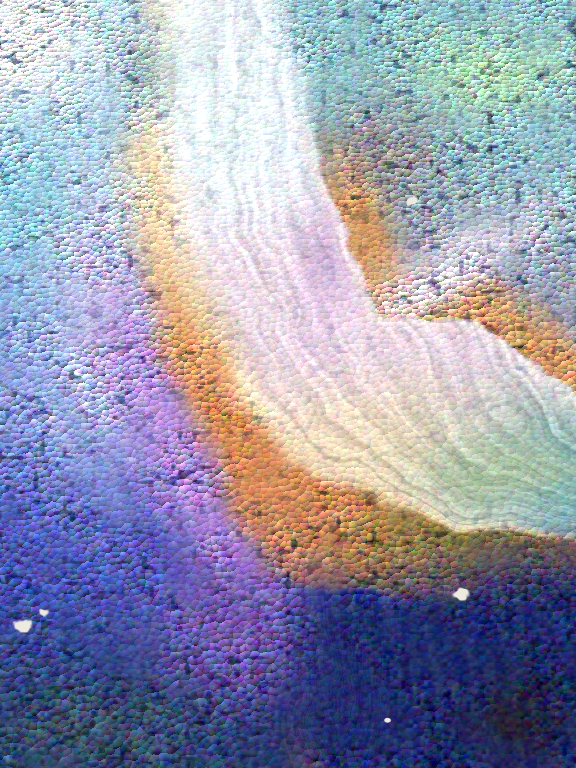
This texture is drawn by a WebGL 1 fragment shader. Its source:

```glsl
precision highp float;
uniform vec2 u_resolution;

#define PEBBLE_SCALE 76.0
#define GRAIN_SCALE 150.0
#define WARP 0.06
#define RELIEF 0.50
#define STREAKS 0.20
#define TINT_GRAIN 0.20
#define ORANGE vec3(0.86, 0.56, 0.36)
#define CREAM vec3(0.97, 0.87, 0.72)
#define NAVY vec3(0.12, 0.17, 0.42)
#define VIOLET vec3(0.74, 0.56, 0.87)

float hash(vec2 p) {
  return fract(sin(dot(p, vec2(127.1, 311.7))) * 43758.545);
}

float noise(vec2 p) {
  vec2 i = floor(p), f = fract(p);
  f = f * f * (3.0 - 2.0 * f);
  return mix(mix(hash(i), hash(i + vec2(1, 0)), f.x),
             mix(hash(i + vec2(0, 1)), hash(i + vec2(1, 1)), f.x), f.y);
}

float fbm(vec2 p) {
  float sum = 0.0, amp = 0.5;
  for (int i = 0; i < 4; i++) {
    sum += amp * noise(p);
    p = p * 2.03 + 17.3;
    amp *= 0.5;
  }
  return sum;
}

// Soft elliptical stain of colour
vec3 wash(vec3 col, vec2 p, vec2 centre, vec2 radius, vec3 tint) {
  vec2 d = (p - centre) / radius;
  return mix(col, tint, exp(-dot(d, d)));
}

// Cellular stones: x = lit slope, y = gap to the neighbour, z = stone id
vec3 pebbles(vec2 p) {
  vec2 cell = floor(p), nearest = vec2(0.0);
  float d1 = 9.0, d2 = 9.0, id = 0.0;
  for (int j = -1; j <= 1; j++) {
    for (int i = -1; i <= 1; i++) {
      vec2 c = cell + vec2(i, j);
      vec2 r = p - c - vec2(hash(c), hash(c + 41.7));
      float d = length(r);
      if (d < d1) {
        d2 = d1; d1 = d; nearest = r; id = hash(c + 9.2);
      } else d2 = min(d2, d);
    }
  }
  return vec3(dot(nearest, vec2(-0.4, 0.9)), d2 - d1, id);
}

// Pale shell with a ragged rim
vec3 shell(vec3 col, vec2 p, vec2 centre, float size) {
  float r = length((p - centre) * vec2(0.8, 1.1));
  r += size * 0.6 * (noise(p * 130.0) - 0.5);
  return mix(col, vec3(0.93, 0.92, 0.88), smoothstep(size, size * 0.6, r));
}

void main() {
  vec2 uv = gl_FragCoord.xy / u_resolution;
  vec2 p = vec2(uv.x, uv.y * 1.3333);
  vec2 w = p + WARP * (vec2(fbm(p * 11.0), fbm(p * 11.0 + 31.0)) - 0.47);

  // Left field, cyan at the top to deep blue below
  vec3 col = mix(vec3(0.14, 0.24, 0.42), vec3(0.28, 0.33, 0.70), smoothstep(0.06, 0.36, w.y));
  col = mix(col, vec3(0.57, 0.64, 0.89), smoothstep(0.34, 0.68, w.y));
  col = mix(col, vec3(0.58, 0.79, 0.89), smoothstep(0.65, 0.98, w.y));
  col = wash(col, w, vec2(0.0, 1.27), vec2(0.22, 0.14), vec3(1.0));
  col = wash(col, w, vec2(0.17, 0.84), vec2(0.08, 0.28), vec3(0.80, 0.84, 0.95));

  // Curved oil band: distances from its outer and inner sides
  float drop = clamp(1.142 - w.y, 0.0, 0.85);
  float outer = w.x - 0.208 - 0.38 * drop * drop;
  float inner = w.x - 0.29 - 0.6 * drop * drop - 6.0 * pow(drop, 10.0);
  float fade = smoothstep(0.05, 0.35, w.y) * smoothstep(1.05, 0.6, w.y);
  col = mix(col, VIOLET, 0.85 * fade * exp(-pow((outer + 0.04) / 0.085, 2.0)));

  // Pale film inside the bend
  vec3 film = mix(vec3(0.95, 0.87, 0.75), vec3(0.94, 0.86, 0.91), smoothstep(0.54, 0.74, w.y));
  film = mix(film, vec3(0.93, 0.97, 1.0), smoothstep(0.85, 1.12, w.y));
  film = wash(film, w, vec2(0.57, 0.87), vec2(0.05, 0.13), vec3(0.83, 0.72, 0.85));
  film = wash(film, w, vec2(1.03, 0.49), vec2(0.20, 0.17), vec3(0.47, 0.70, 0.75));
  film = wash(film, w, vec2(0.88, 0.52), vec2(0.14, 0.06), vec3(0.68, 0.77, 0.64));
  vec3 band = mix(ORANGE, vec3(0.97, 0.83, 0.63), smoothstep(0.62, 0.98, w.y));
  band = wash(band, w, vec2(0.82, 0.40), vec2(0.24, 0.09), vec3(0.53, 0.47, 0.27));
  band = mix(band, CREAM, smoothstep(-0.07, 0.01, inner));
  film = mix(band, film, smoothstep(-0.03, 0.06, inner));
  float inside = smoothstep(-0.035, 0.05, outer) * smoothstep(1.25, 1.08, w.y + 0.8 * max(-inner, 0.0));
  inside = max(inside, smoothstep(-0.08, 0.03, inner));
  col = mix(col, film, inside);

  // Dark water below the bend
  float shore = 0.31 + 0.05 * smoothstep(0.6, 1.0, w.x);
  float deep = smoothstep(shore + 0.09, shore - 0.08, w.y) * smoothstep(0.35, 0.60, w.x);
  col = mix(col, NAVY, deep);
  col = wash(col, w, vec2(0.39, 0.24), vec2(0.12, 0.14), vec3(0.46, 0.36, 0.69));
  col = wash(col, w, vec2(0.90, 0.09), vec2(0.09, 0.07), vec3(0.14, 0.13, 0.20));
  col = wash(col, w, vec2(0.16, 0.06), vec2(0.16, 0.08), vec3(0.25, 0.33, 0.44));

  // Wet gravel beyond the ragged ridge, with its orange channel
  vec2 e = p + 0.025 * (vec2(fbm(p * 30.0), fbm(p * 30.0 + 7.0)) - 0.47);
  float ridge = min((e.y - 0.795 + 2.47 * (e.x - 0.651)) / 2.67,
                    max(e.y - 0.775, (e.y - 0.775 + 0.74 * (e.x - 0.825)) / 1.24));
  vec3 bank = mix(vec3(0.62, 0.64, 0.71), vec3(0.57, 0.75, 0.79), smoothstep(0.9, 1.15, w.y + 0.25 * (w.x - 0.6)));
  bank = wash(bank, w, vec2(0.86, 1.21), vec2(0.15, 0.07), vec3(0.70, 0.88, 0.72));
  bank = wash(bank, w, vec2(0.66, 1.06), vec2(0.11, 0.09), vec3(0.60, 0.57, 0.58));
  bank = mix(bank, vec3(0.83, 0.61, 0.41), smoothstep(0.11, 0.04, ridge) * smoothstep(1.12, 0.97, w.y));
  vec2 lobe = mat2(0.86, -0.51, 0.51, 0.86) * (w - vec2(0.78, 0.865));
  bank = mix(bank, vec3(0.91, 0.87, 0.93), exp(-dot(lobe * lobe, vec2(28.0, 480.0))));
  float wet = smoothstep(-0.004, 0.008 + 0.07 * smoothstep(1.02, 1.25, p.y), ridge);
  col = mix(col, bank, wet);
  float rim = exp(-pow((ridge + 0.008) / 0.009, 2.0)) * smoothstep(1.2, 1.08, p.y);
  col = mix(col, vec3(0.98, 0.92, 0.90), 0.6 * rim);
  col = wash(col, w, vec2(0.38, 1.15), vec2(0.11, 0.20), vec3(0.94, 0.99, 1.0));
  col = wash(col, w, vec2(0.25, 1.22), vec2(0.06, 0.07), vec3(0.64, 0.73, 0.74));

  // Streaks drawn along the bend
  float flow = mix(outer, inner, smoothstep(0.0, 0.2, outer));
  float streak = fbm(vec2(flow * 90.0, p.y * 9.0 + p.x * 5.0)) - 0.47;
  float smoothFilm = inside * (1.0 - wet) * (1.0 - deep) * smoothstep(-0.09, 0.05, inner);
  col += STREAKS * streak * (0.5 + smoothFilm);

  // Stones shrinking with distance, and coloured grain
  float far = 1.0 + 0.35 * p.y;
  vec3 stone = pebbles(vec2((p.x - 0.5) * far, p.y * far * 1.15) * PEBBLE_SCALE);
  float patchy = smoothstep(0.28, 0.65, fbm(p * 16.0 + 5.0));
  float rough = mix(0.40 + 0.6 * patchy, 0.22, smoothFilm);
  float shade = 0.75 * stone.x + 0.30 * (stone.z - 0.4) - 0.18 * smoothstep(0.16, 0.0, stone.y);
  col *= 1.0 + RELIEF * rough * shade * 1.5;
  float pit = smoothstep(0.70, 0.90, noise(p * vec2(80.0, 115.0)));
  col = mix(col, col * vec3(0.40, 0.45, 0.58), pit * rough * 0.8);
  vec2 g = p * GRAIN_SCALE;
  vec3 grain = vec3(noise(g), noise(g + 53.0), noise(g + 97.0)) - 0.5;
  col += TINT_GRAIN * grain * (0.3 + rough);

  // Scattered shells
  col = shell(col, p, vec2(0.80, 0.302), 0.012);
  col = shell(col, p, vec2(0.038, 0.246), 0.015);
  col = shell(col, p, vec2(0.076, 0.270), 0.008);
  col = shell(col, p, vec2(0.673, 0.083), 0.006);
  col = shell(col, p, vec2(0.716, 0.984), 0.010);
  gl_FragColor = vec4(clamp(col, 0.0, 1.0), 1.0);
}
```
